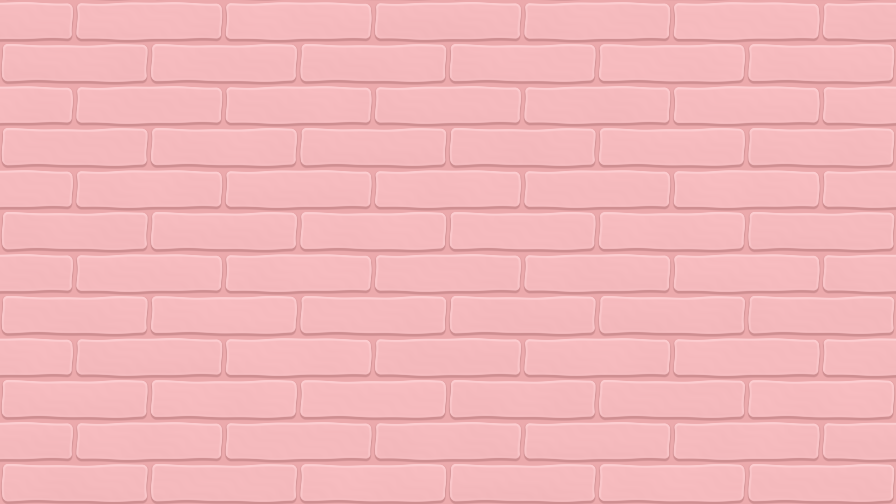
A WebGL 1 fragment shader for this texture:

```glsl
precision highp float;
// Painted pink brick wall in running bond: each cell holds one rounded box
// with wavy edges, a pale rim lit from above and a soft shadow in the joint.
// Cell numbers and surface waves wrap, so the wall tiles on both axes.

uniform vec2 u_resolution;

#define COUNT vec2(6.0, 12.0)        // bricks across, courses up
#define CELL vec2(128.0, 36.0)       // cell size in wall units
#define HALF_BRICK vec2(62.0, 15.5)
#define CORNER 4.5
#define LIFT 1.0                     // room kept below a brick for its shadow
#define WAVE 0.55                    // edge waviness in wall units
#define FACE vec3(0.962, 0.730, 0.742)
#define RIM vec3(0.990, 0.805, 0.815)
#define MORTAR vec3(0.925, 0.665, 0.675)
#define SHADE vec3(0.865, 0.615, 0.625)
#define DARK vec3(0.810, 0.560, 0.570)
#define TAU 6.2831853

float hash(vec2 cell) {
  return fract(sin(dot(cell, vec2(41.3, 289.1))) * 4375.85);
}

// Signed distance to a brick whose edges are bent by layered sines
float brickDistance(vec2 p, float seed) {
  vec2 bend = vec2(sin(p.y * 0.21 + seed * 3.0),
                   sin(p.x * 0.055 + seed + 0.06 * p.y)
                   + 0.5 * sin(p.x * 0.14 - seed * 2.0 + 0.1 * p.y));
  vec2 q = abs(p + WAVE * bend) - HALF_BRICK + CORNER;
  return length(max(q, 0.0)) + min(max(q.x, q.y), 0.0) - CORNER;
}

// Faint wrapping unevenness of the paint, about -1 to 1
float paintWaves(vec2 uv) {
  vec2 a = TAU * uv;
  float broad = sin(5.0 * a.x + 7.0 * a.y + 2.0 * sin(3.0 * a.x - 4.0 * a.y));
  float strokes = sin(31.0 * a.x + 43.0 * a.y + 2.0 * sin(17.0 * a.x - 13.0 * a.y));
  return 0.5 * broad + 0.5 * strokes;
}

void main() {
  vec2 uv = gl_FragCoord.xy / u_resolution;
  vec2 size = COUNT * CELL;
  float pixel = max(size.x / u_resolution.x, size.y / u_resolution.y);

  // Running bond: every other course moves by half a brick
  vec2 grid = uv * COUNT + vec2(0.0, LIFT / CELL.y);
  float odd = mod(floor(grid.y), 2.0);
  grid.x += 0.5 * odd;
  vec2 cell = floor(mod(floor(grid) + 0.5, COUNT));
  vec2 p = (fract(grid) - 0.5) * CELL - vec2(0.0, LIFT);

  // Courses alternate between two outlines, with slight change per brick
  float tone = hash(cell);
  float seed = 0.8 + 2.3 * odd + 0.5 * tone;
  float d = brickDistance(p, seed);
  vec2 slope = vec2(brickDistance(p + vec2(0.5, 0.0), seed),
                    brickDistance(p + vec2(0.0, 0.5), seed)) - d;
  float up = slope.y / max(length(slope), 0.001);

  // Joint: contact line at the sides, drop shadow underneath
  float contact = (1.0 - smoothstep(0.0, 1.6, d)) * (1.0 - max(up, 0.0));
  float drop = 1.0 - smoothstep(-0.6, 1.0, brickDistance(p + vec2(0.0, 2.0), seed));
  vec3 joint = mix(MORTAR, SHADE, contact);
  joint = mix(joint, DARK, drop);

  // Brick: even face with a pale rim, strongest along the top
  vec3 face = FACE + 0.005 * paintWaves(uv) + 0.008 * (tone - 0.5);
  face += 0.006 * p.y / HALF_BRICK.y;
  float rim = smoothstep(-2.6, -1.0, d) * (0.6 + 0.4 * up);
  face = mix(face, RIM, rim);
  face = mix(face, SHADE, 0.35 * smoothstep(-0.9, 0.0, d) * max(-up, 0.0));

  float cover = 1.0 - smoothstep(-0.5, 0.5, d / pixel);
  gl_FragColor = vec4(mix(joint, face, cover), 1.0);
}
```
